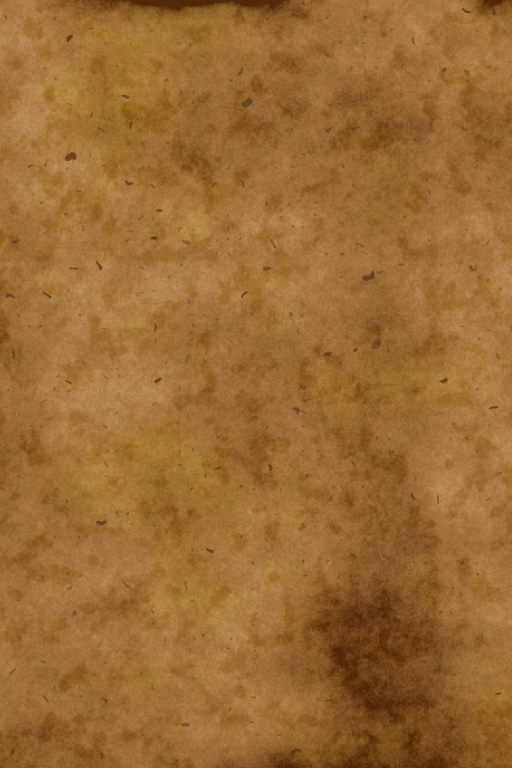
This texture is drawn by a Shadertoy shader. Its source:

```glsl
// Aged brown parchment: cloudy stains, fibrous mottling, fine grain and dark flecks.

const vec3 FLECK_COLOR = vec3(0.27, 0.18, 0.07);
const vec3 OCHRE_TINT = vec3(0.99, 0.97, 0.78);
const vec3 ROSE_TINT = vec3(1.01, 0.97, 1.04);

// Sine-free hashes
float hash21(vec2 p) {
    vec3 q = fract(p.xyx * 0.1031);
    q += dot(q, q.yzx + 33.33);
    return fract((q.x + q.y) * q.z);
}

vec2 hash22(vec2 p) {
    return vec2(hash21(p + 17.0), hash21(p + 71.0));
}

float valueNoise(vec2 p) {
    vec2 cell = floor(p);
    vec2 f = fract(p);
    f = f * f * (3.0 - 2.0 * f);
    float low = mix(hash21(cell), hash21(cell + vec2(1, 0)), f.x);
    float high = mix(hash21(cell + vec2(0, 1)), hash21(cell + vec2(1, 1)), f.x);
    return mix(low, high, f.y);
}

float fbm(vec2 p) {
    float sum = 0.0;
    float weight = 0.5;
    for (int i = 0; i < 4; i++) {
        sum += weight * valueNoise(p);
        p = mat2(1.6, 1.2, -1.2, 1.6) * p + 9.7;
        weight *= 0.5;
    }
    return sum / 0.9375;
}

// Soft elliptical cloud
float cloud(vec2 uv, vec2 center, vec2 radius) {
    vec2 d = (uv - center) / radius;
    return exp(-dot(d, d));
}

// Broad light and dark areas of the sheet, in tone steps
float sheetTone(vec2 uv) {
    float tone = 3.4;
    tone += 1.1 * cloud(uv, vec2(0.12, 0.81), vec2(0.15, 0.11));
    tone += 1.0 * cloud(uv, vec2(0.48, 0.67), vec2(0.27, 0.08));
    tone += 1.2 * cloud(uv, vec2(0.94, 0.48), vec2(0.13, 0.22));
    tone += 1.0 * cloud(uv, vec2(0.20, 0.42), vec2(0.17, 0.14));
    tone += 0.7 * cloud(uv, vec2(0.45, 0.22), vec2(0.14, 0.20));
    tone += 0.8 * cloud(uv, vec2(0.40, 0.96), vec2(0.30, 0.05));
    tone += 0.7 * cloud(uv, vec2(0.95, 0.94), vec2(0.15, 0.06));
    tone -= 1.1 * cloud(uv, vec2(0.32, 0.81), vec2(0.15, 0.05));
    tone -= 0.8 * cloud(uv, vec2(0.66, 0.85), vec2(0.24, 0.06));
    tone -= 0.7 * cloud(uv, vec2(0.45, 0.44), vec2(0.12, 0.15));
    tone -= 1.1 * cloud(uv, vec2(0.75, 0.42), vec2(0.08, 0.22));
    tone -= 2.5 * cloud(uv, vec2(0.72, 0.17), vec2(0.15, 0.09));
    tone -= 2.2 * cloud(uv, vec2(0.78, 0.03), vec2(0.16, 0.10));
    tone -= 1.4 * cloud(uv, vec2(0.02, 0.03), vec2(0.22, 0.09));
    tone -= 1.1 * cloud(uv, vec2(0.00, 0.56), vec2(0.07, 0.22));
    tone -= 1.3 * exp(-(1.0 - uv.y) / 0.012);
    return tone - 1.0 * exp(-uv.y / 0.03);
}

// Tone steps 0 to 5 from umber to pale tan
vec3 parchmentColor(float tone) {
    vec3 steps[6] = vec3[6](
        vec3(0.38, 0.22, 0.07), vec3(0.47, 0.30, 0.12), vec3(0.54, 0.37, 0.16),
        vec3(0.60, 0.43, 0.21), vec3(0.65, 0.48, 0.25), vec3(0.70, 0.54, 0.31));
    float t = clamp(tone, -0.7, 5.7);
    int i = int(clamp(floor(t), 0.0, 4.0));
    return mix(steps[i], steps[i + 1], t - float(i));
}

// Randomly turned strokes, one per chosen cell; size is half length and half width
float flecks(vec2 p, float density, float chance, vec2 size, float pixel) {
    vec2 cell = floor(p * density);
    vec2 rnd = hash22(cell + density);
    float angle = 6.2832 * hash21(cell + 5.0 * density);
    vec2 d = fract(p * density) - mix(vec2(0.35), vec2(0.65), rnd);
    d = mat2(cos(angle), sin(angle), -sin(angle), cos(angle)) * d;
    d.x -= clamp(d.x, -size.x, size.x);
    float edge = pixel * density;
    float mask = 1.0 - smoothstep(size.y - edge, size.y + edge, length(d));
    float strength = 0.35 + 0.65 * rnd.y;
    return mask * strength * step(hash21(cell + 3.0 * density), chance);
}

void mainImage(out vec4 fragColor, in vec2 fragCoord) {
    vec2 uv = fragCoord / iResolution.xy;
    vec2 p = fragCoord / iResolution.y;
    float pixel = 1.0 / iResolution.y;
    vec2 warp = vec2(fbm(p * 9.0), fbm(p * 9.0 + 40.0)) - 0.5;

    // Stains, mottling and grain
    float ochre = smoothstep(0.52, 0.76, fbm(p * 48.0 + 13.0));
    float tone = sheetTone(uv + 0.12 * warp);
    tone += 1.8 * (fbm(p * 6.0 + 3.0) - 0.5);
    tone += 2.6 * (fbm(p * 24.0) - 0.5);
    tone += 1.5 * (fbm(p * 110.0) - 0.5);
    tone += 1.1 * (valueNoise(p * 400.0) - 0.5);
    tone -= 0.9 * ochre;
    vec3 color = parchmentColor(tone);
    color *= mix(vec3(1.0), OCHRE_TINT, ochre);
    color *= mix(OCHRE_TINT, ROSE_TINT, smoothstep(0.15, 0.6, fbm(p * 8.0 + 60.0)));

    // Specks, chips and faint hairlines
    vec2 q = p + 0.006 * (vec2(valueNoise(p * 150.0), valueNoise(p * 150.0 + 30.0)) - 0.5);
    float dirt = 0.55 * flecks(q, 62.0, 0.22, vec2(0.07, 0.06), pixel);
    dirt += 0.75 * flecks(q + 0.37, 27.0, 0.16, vec2(0.08, 0.05), pixel);
    dirt += 0.80 * flecks(q + 0.71, 13.0, 0.08, vec2(0.05, 0.05), pixel);
    dirt += 0.30 * flecks(p + 0.03 * warp, 11.0, 0.22, vec2(0.28, 0.004), pixel);
    color = mix(color, FLECK_COLOR, min(dirt, 0.85));

    fragColor = vec4(color, 1.0);
}
```
